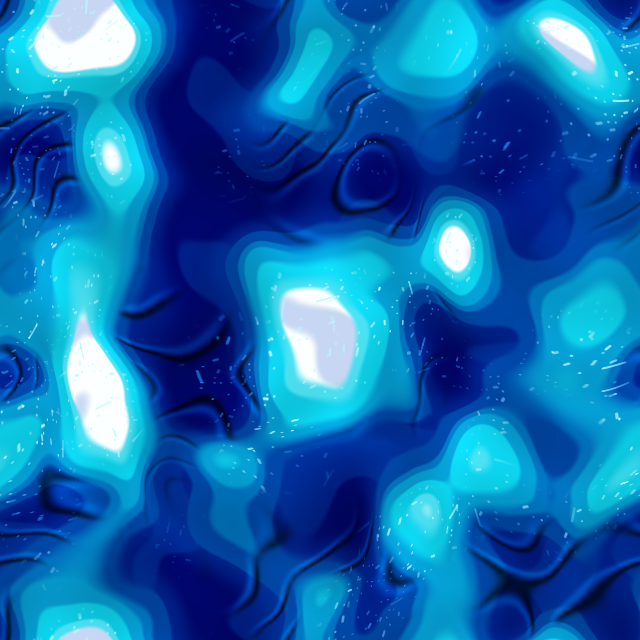
Give the GLSL for this texture, as a three.js fragment shader.

```glsl
varying vec2 vUv;

float hash(vec2 c) {
  return fract(sin(dot(c, vec2(127.1, 311.7))) * 43758.5);
}

// Gradient noise that wraps after n cells
float corner(vec2 cell, vec2 d, float n) {
  float angle = 6.2832 * hash(floor(mod(cell + 0.5, n)) + n * 17.0);
  return dot(vec2(cos(angle), sin(angle)), d);
}

float noise(vec2 uv, float n) {
  vec2 g = uv * n + n * 0.37;
  vec2 i = floor(g), f = g - i;
  vec2 u = f * f * f * (f * (f * 6.0 - 15.0) + 10.0);
  vec2 e = vec2(1.0, 0.0);
  return mix(
    mix(corner(i, f, n), corner(i + e.xy, f - e.xy, n), u.x),
    mix(corner(i + e.yx, f - e.yx, n), corner(i + e.xx, f - e.xx, n), u.x), u.y);
}

// One short dash or dot in some cells of an n by n grid
float glints(vec2 uv, float n, float radius, float reach, float share) {
  vec2 g = uv * n;
  vec2 id = floor(mod(floor(g) + 0.5, n)) + n;
  vec2 d = fract(g) - 0.5 - 0.4 * (vec2(hash(id + 3.0), hash(id + 7.0)) - 0.5);
  float angle = 0.9 + 2.0 * (hash(id + 11.0) - 0.5);
  vec2 dir = vec2(cos(angle), sin(angle));
  d -= dir * clamp(dot(d, dir), -reach, reach);
  float lit = step(1.0 - share, hash(id + 19.0)) * (0.4 + 0.6 * hash(id + 23.0));
  return lit * (1.0 - smoothstep(radius * 0.25, radius, length(d)));
}

// Soft line along the contours of a field
float contour(float field, float width) {
  float d = (fract(field) - 0.5) / width;
  return exp(-d * d);
}

void main() {
  // Warped liquid height
  vec2 p = vUv + 0.07 * vec2(noise(vUv, 4.0), noise(vUv + 0.31, 4.0));
  p += 0.018 * vec2(noise(p, 11.0), noise(p + 0.57, 11.0));
  float height = noise(p, 5.0) + 0.45 * noise(p, 8.0);
  float soft = 0.014 + 0.05 * smoothstep(-0.1, 0.35, noise(vUv + 0.2, 6.0));

  // Deep water with veils of lighter blue
  vec3 navy = mix(vec3(0.0, 0.02, 0.39), vec3(0.0, 0.13, 0.53),
                  smoothstep(-0.42, -0.12, height));
  float veil = noise(p + 0.43, 7.0);
  vec3 color = mix(navy, vec3(0.0, 0.25, 0.63), 0.4 * smoothstep(0.1, 0.16, veil));

  // Stepped plateaus from blue to cyan
  color = mix(color, vec3(0.0, 0.27, 0.63), smoothstep(-soft, soft, height + 0.12));
  color = mix(color, vec3(0.0, 0.45, 0.74), smoothstep(-soft, soft, height - 0.015));
  color = mix(color, vec3(0.02, 0.61, 0.81), smoothstep(-soft, soft, height - 0.08));
  color = mix(color, vec3(0.05, 0.80, 0.90), smoothstep(-soft, soft, height - 0.2));

  // Dark currents with a pale flank, in the deep parts
  float deep = 1.0 - smoothstep(-0.1, 0.08, height);
  float current = 6.0 * (noise(p + 0.15, 3.0) + 0.35 * height + 0.12 * veil);
  float strength = deep * smoothstep(-0.15, 0.2, noise(vUv + 0.7, 4.0));
  color += vec3(0.0, 0.13, 0.17) * strength * contour(current + 0.18, 0.09);
  color *= 1.0 - 0.65 * strength * contour(current, 0.08);
  color *= 1.0 + 0.22 * noise(p + 0.62, 9.0);

  // White cores with a pale ring and a lilac shade
  color = mix(color, vec3(0.42, 0.91, 0.96), 0.65 * smoothstep(-soft, soft, height - 0.34));
  vec3 core = mix(vec3(0.99, 1.0, 1.0), vec3(0.78, 0.84, 0.95),
                  smoothstep(0.04, 0.2, noise(p + 0.27, 10.0)));
  color = mix(color, core, smoothstep(0.385, 0.425, height));

  // Scattered glints in drifting patches
  float patches = smoothstep(0.02, 0.25, noise(vUv + 0.11, 5.0));
  patches = max(patches, 0.8 * smoothstep(0.2, 0.36, height));
  float spark = glints(p, 90.0, 0.24, 0.0, 0.22)
              + glints(p + 0.013, 48.0, 0.15, 0.12, 0.25)
              + glints(p + 0.029, 22.0, 0.06, 0.27, 0.2);
  vec3 glow = mix(vec3(0.1, 0.45, 0.85), vec3(0.72, 0.97, 1.0),
                  smoothstep(-0.15, 0.15, height));
  color = mix(color, glow, clamp(spark * patches, 0.0, 1.0));

  gl_FragColor = vec4(clamp(color, 0.0, 1.0), 1.0);
}
```
